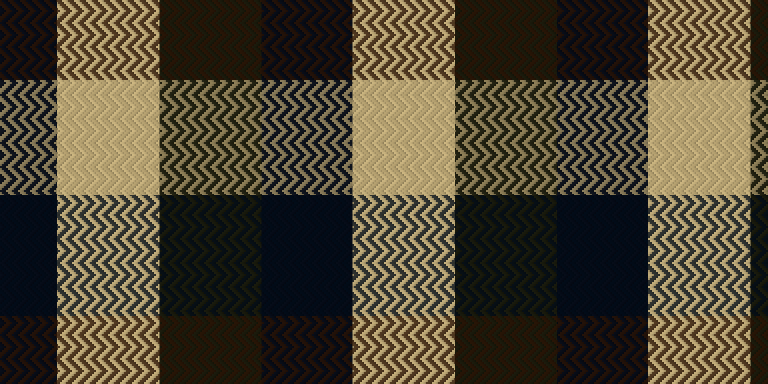
A Shadertoy shader for this pattern:

```glsl
const float ENDS = 128.0;      // warp threads per canvas height
const float PICKS = 192.0;     // weft threads per canvas height
const float FLOAT_LEN = 2.0;   // warp threads crossed by one float
const float ZIGZAG = 12.0;     // picks in one chevron
const float SLANT = 0.667;     // sideways step per pick, in warp threads
const int SAMPLES = 4;

const vec3 TAN = vec3(0.81, 0.72, 0.505);
const vec3 OLIVE = vec3(0.095, 0.097, 0.038);
const vec3 NAVY = vec3(0.014, 0.038, 0.085);
const vec3 BLUE = vec3(0.014, 0.062, 0.12);
const vec3 BROWN = vec3(0.205, 0.098, 0.03);
const vec3 SHEEN = vec3(0.014, 0.015, 0.017);

// Three colour bands repeating along one axis
vec3 bands(float t, vec3 ends, vec3 a, vec3 b, vec3 c) {
    t = mod(t, ends.z);
    return t < ends.x ? a : (t < ends.y ? b : c);
}

// Slight brightness difference from thread to thread
float threadTone(float id, float amount) {
    return 1.0 + amount * (sin(id * 2.17) + 0.6 * sin(id * 5.31 + 1.3));
}

// Rounded profile across one thread
float roundness(float t, float depth) {
    float d = 2.0 * fract(t) - 1.0;
    return 1.0 - depth * d * d;
}

// Twill position, reversed regularly to form chevrons
float twillPhase(vec2 thread) {
    float pick = mod(floor(thread.y), ZIGZAG);
    float shift = SLANT * abs(pick - 0.5 * ZIGZAG);
    return mod(thread.x + shift, 2.0 * FLOAT_LEN);
}

vec3 weave(vec2 p) {
    vec2 thread = p * vec2(ENDS, PICKS);
    vec3 warp = bands(p.x - 0.1484, vec3(0.267, 0.5326, 0.7695), TAN, OLIVE, NAVY);
    vec3 weft = bands(0.7917 - p.y, vec3(0.2995, 0.6146, 0.90), TAN, BLUE, BROWN);
    warp *= threadTone(floor(thread.x), 0.01);
    weft *= threadTone(floor(thread.y), 0.015);

    // The covered thread tints the one on top
    float phase = twillPhase(thread);
    bool warpOver = phase < FLOAT_LEN;
    vec3 warpTop = mix(weft, warp, 0.95) * roundness(thread.y, 0.10);
    vec3 weftTop = mix(warp, weft, 0.75) * roundness(thread.y, 0.18) * 0.95;

    // Each float catches light on one side and sinks into a groove on the other
    float across = fract(phase / FLOAT_LEN);
    float groove = across * across * across;
    vec3 top = warpOver ? warpTop : weftTop;
    return top * (1.0 - 0.26 * groove) + SHEEN * (warpOver ? 0.9 - across : -0.3);
}

void mainImage(out vec4 fragColor, in vec2 fragCoord) {
    // Average a grid of samples to smooth every edge
    vec3 sum = vec3(0.0);
    for (int j = 0; j < SAMPLES; j++) {
        for (int i = 0; i < SAMPLES; i++) {
            vec2 offset = (vec2(i, j) + 0.5) / float(SAMPLES) - 0.5;
            sum += weave((fragCoord + offset) / iResolution.y);
        }
    }
    fragColor = vec4(sum / float(SAMPLES * SAMPLES), 1.0);
}
```
